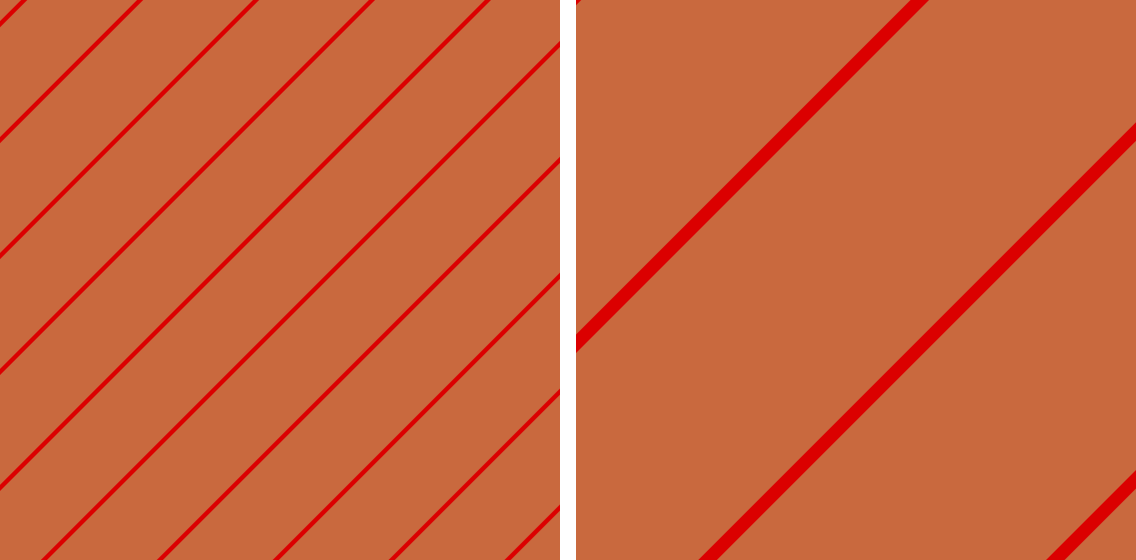
Left, the full canvas; right, a detail of the centre.
Give the GLSL for this pattern, as a WebGL 1 fragment shader.

```glsl
precision highp float;
// Thin red diagonal stripes, evenly spaced on a flat terracotta ground.
// The distance to the nearest stripe comes from a repeated diagonal
// coordinate, and its edge is smoothed over about one pixel.

uniform vec2 u_resolution;

// Distance from p to the nearest 45 degree line; the spacing and offset
// are measured along the canvas edge.
float stripeDistance(vec2 p, float spacing, float offset) {
    float along = (p.x + 1.0 - p.y - offset) / spacing;
    return abs(fract(along + 0.5) - 0.5) * spacing * sqrt(0.5);
}

void main() {
    vec2 p = gl_FragCoord.xy / u_resolution;
    float pixel = 1.0 / min(u_resolution.x, u_resolution.y);

    vec3 terracotta = vec3(0.79, 0.41, 0.245);
    vec3 red = vec3(0.86, 0.0, 0.0);

    // Stripe coverage, with a soft edge
    float distanceToEdge = stripeDistance(p, 0.207, 0.0433) - 0.0039;
    float stripe = 1.0 - smoothstep(-0.7 * pixel, 0.7 * pixel, distanceToEdge);

    gl_FragColor = vec4(mix(terracotta, red, stripe), 1.0);
}
```
